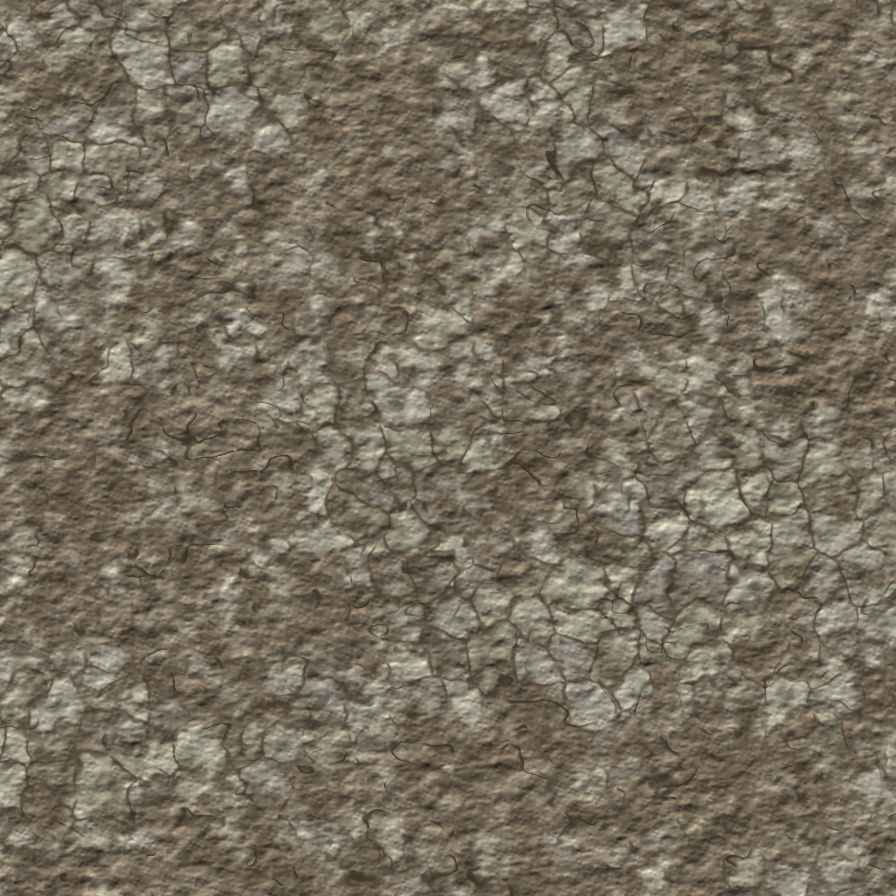
This texture is drawn by a WebGL 1 fragment shader. Its source:

```glsl
precision highp float;
// Weathered cobbles half buried in dry, crumbly brown earth.
// Warped Voronoi stones show faintly through noise patches; a lit fbm
// height field roughens everything, and short ledges cast dark slivers.

uniform vec2 u_resolution;

const float STONES_ACROSS = 21.0;
const float PATCHES_ACROSS = 6.5;
const float GRIT_SCALE = 78.0;
const float LEDGE_SCALE = 40.0;
const float JOINT_WIDTH = 0.0026;
const float RELIEF_STEP = 0.0030;
const float RELIEF_GAIN = 1.75;
const vec2 LIGHT_DIR = vec2(-0.45, 0.89);

const vec3 MUD_DARK = vec3(0.395, 0.350, 0.287);
const vec3 MUD_LIGHT = vec3(0.490, 0.445, 0.378);
const vec3 STONE_OLIVE = vec3(0.530, 0.520, 0.440);
const vec3 STONE_GREY = vec3(0.515, 0.500, 0.465);
const vec3 STONE_PALE = vec3(0.660, 0.645, 0.580);
const vec3 CREVICE = vec3(0.215, 0.190, 0.140);

vec2 hash2(vec2 cell) {
    vec3 q = fract(cell.xyx * vec3(0.1031, 0.1030, 0.0973));
    q += dot(q, q.yzx + 33.33);
    return fract((q.xx + q.yz) * q.zy);
}

float noise(vec2 p) {
    vec2 i = floor(p);
    vec2 f = fract(p);
    f = f * f * (3.0 - 2.0 * f);
    float low = mix(hash2(i).x, hash2(i + vec2(1.0, 0.0)).x, f.x);
    float high = mix(hash2(i + vec2(0.0, 1.0)).x, hash2(i + 1.0).x, f.x);
    return mix(low, high, f.y);
}

// Three rotated octaves, scaled to the range 0 to 1.
float fbm(vec2 p) {
    float sum = 0.0;
    float amp = 0.571;
    for (int i = 0; i < 3; i++) {
        sum += amp * noise(p);
        p = mat2(1.6, 1.2, -1.2, 1.6) * p + 17.3;
        amp *= 0.5;
    }
    return sum;
}

// Crumbly ground height, stretched a little sideways.
float gritHeight(vec2 p) {
    return fbm(p * GRIT_SCALE * vec2(0.8, 1.1) + 5.0);
}

// Returns distance to the nearest joint (in cells) and two random values.
vec3 cobbles(vec2 p) {
    vec2 base = floor(p);
    vec2 f = fract(p);
    vec2 nearest = vec2(0.0);
    vec2 nearestCell = vec2(0.0);
    float best = 9.0;
    for (int y = -1; y <= 1; y++) {
        for (int x = -1; x <= 1; x++) {
            vec2 cell = vec2(float(x), float(y));
            vec2 r = cell + 0.1 + 0.8 * hash2(base + cell) - f;
            float d = dot(r, r);
            if (d < best) {
                best = d;
                nearest = r;
                nearestCell = cell;
            }
        }
    }
    float edge = 9.0;
    for (int y = -2; y <= 2; y++) {
        for (int x = -2; x <= 2; x++) {
            vec2 cell = nearestCell + vec2(float(x), float(y));
            vec2 r = cell + 0.1 + 0.8 * hash2(base + cell) - f;
            vec2 gap = r - nearest;
            if (dot(gap, gap) > 0.0001) {
                edge = min(edge, dot(0.5 * (r + nearest), normalize(gap)));
            }
        }
    }
    return vec3(edge, hash2(base + nearestCell + 41.0));
}

void main() {
    vec2 p = gl_FragCoord.xy / u_resolution.y;
    float pixel = 1.0 / u_resolution.y;

    // Shared noise layers
    float grit = gritHeight(p);
    float relief = grit - gritHeight(p + LIGHT_DIR * RELIEF_STEP);
    float mottle = fbm(p * 48.0 + 61.0);
    float patches = fbm(p * PATCHES_ACROSS + 23.0);
    vec2 warp = vec2(fbm(p * 24.0 + 3.0), fbm(p * 24.0 + 91.0)) - 0.5;

    // Stones, uncovered more where the patches are high
    vec3 stone = cobbles(p * STONES_ACROSS + warp * 0.9 + 7.0);
    float bare = patches + 0.42 * (stone.y - 0.5) + 0.6 * (mottle - 0.5);
    float exposed = smoothstep(0.32, 0.72, bare);
    float body = smoothstep(0.02, 0.20, stone.x + 0.45 * (grit - 0.5));
    vec3 stoneColor = mix(STONE_OLIVE, STONE_GREY, smoothstep(0.25, 0.75, stone.z));
    float pale = smoothstep(0.50, 0.92, 0.4 * stone.y + mottle * 0.85);
    stoneColor = mix(stoneColor, STONE_PALE, pale * 0.75);

    // Earth and its covering of the stones
    vec3 color = mix(MUD_DARK, MUD_LIGHT, smoothstep(0.25, 0.75, mottle));
    color = mix(color, stoneColor, exposed * mix(0.25, 1.0, body));
    color *= 1.0 + relief * RELIEF_GAIN * mix(1.1, 0.85, exposed * body);
    color *= 0.89 + 0.22 * grit;

    // Broken joints between stones
    float jointWidth = (JOINT_WIDTH + pixel) * STONES_ACROSS;
    float joint = 1.0 - smoothstep(0.0, jointWidth, stone.x);
    joint *= smoothstep(0.42, 0.68, patches + 0.8 * (grit - 0.5));

    // Short slivers of shadow: crisp on one side, fading on the other
    vec2 ledgePoint = p * LEDGE_SCALE * vec2(0.75, 1.25) + warp * 1.6;
    float ledge = noise(ledgePoint + 77.0) - 0.5;
    float sliver = smoothstep(0.0, 0.04 + 10.0 * pixel, ledge);
    sliver *= 1.0 - smoothstep(0.05, 0.19, ledge);
    sliver *= smoothstep(0.50, 0.68, fbm(p * 47.0 + 133.0));
    sliver *= mix(1.0, 0.6, exposed);
    color = mix(color, CREVICE, clamp(joint * 0.55 + sliver * 0.85, 0.0, 0.85));

    // Scattered pale chips
    float chip = smoothstep(0.78, 0.93, noise(p * vec2(125.0, 150.0) + 9.0));
    color = mix(color, STONE_PALE, chip * 0.4 * smoothstep(0.4, 0.65, mottle));

    gl_FragColor = vec4(clamp(color, 0.0, 1.0), 1.0);
}
```
